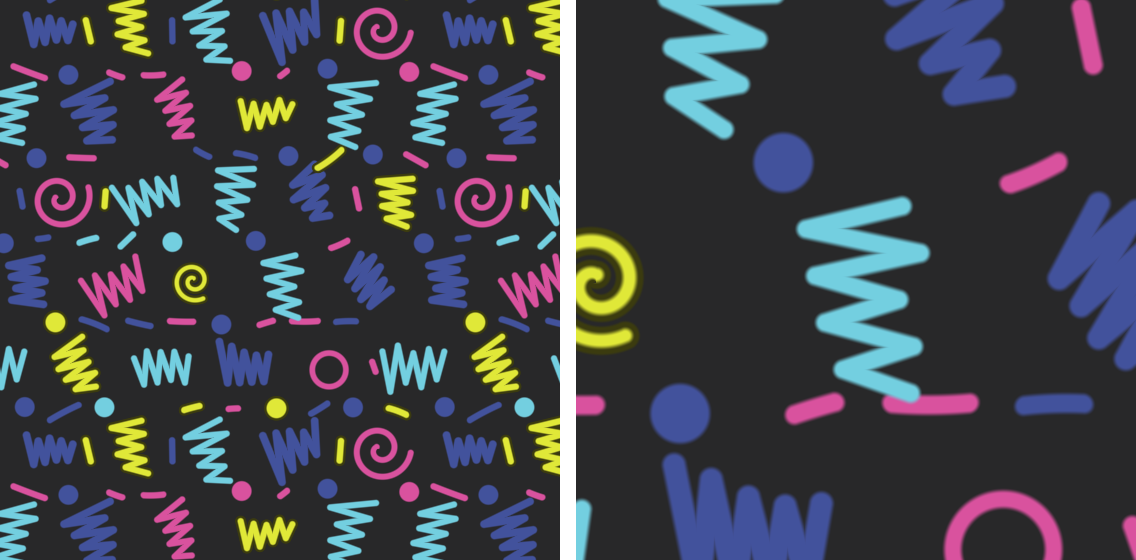
Left, the full canvas; right, a detail of the centre.
Give the GLSL for this pattern, as a three.js fragment shader.

```glsl
varying vec2 vUv;

float hash(vec2 id, float k) {
  return fract(sin(dot(id, vec2(127.1, 311.7)) + k * 74.7) * 43758.5);
}

mat2 turn(float a) {
  return mat2(cos(a), -sin(a), sin(a), cos(a));
}

vec3 ink(float i) {
  if (i < 0.5) return vec3(0.45, 0.81, 0.88);  // cyan
  if (i < 1.5) return vec3(0.26, 0.32, 0.61);  // blue
  if (i < 2.5) return vec3(0.85, 0.32, 0.62);  // pink
  return vec3(0.88, 0.91, 0.22);               // yellow
}

float segment(vec2 p, vec2 a, vec2 b) {
  vec2 ab = b - a;
  return length(p - a - ab * clamp(dot(p - a, ab) / dot(ab, ab), 0.0, 1.0));
}

// Zigzag stroke, tapering towards one end
float scribble(vec2 p, vec2 id, float halfLength) {
  float stacked = step(0.58, hash(id, 1.0));
  float angle = mix(mix(-0.1, 0.6, hash(id, 2.0)), mix(-1.75, -0.8, hash(id, 2.0)), stacked);
  float taper = mix(0.4, 0.85, hash(id, 3.0));
  float lean = (hash(id, 4.0) - 0.5) * 0.4;
  p = turn(angle) * p;
  float d = 9.0, side = 1.0;
  vec2 last = vec2(0.0);
  for (int i = 0; i < 9; i++) {
    float t = float(i) / 8.0;
    float y = side * mix(0.27, 0.27 * taper, t) * mix(0.6, 1.1, hash(id, 5.0 + float(i)));
    float x = mix(-halfLength, halfLength, t) + lean * y;
    vec2 next = vec2(x, y);
    if (i > 0) d = min(d, segment(p, last, next));
    last = next;
    side = -side;
  }
  return d;
}

float spiral(vec2 p, float radius) {
  float a = atan(p.y, p.x), d = 9.0;
  for (int k = 0; k < 3; k++) {
    float t = clamp(a + 6.2832 * float(k), 1.5, 11.5);
    d = min(d, length(p - radius * t / 11.5 * vec2(cos(t), sin(t))));
  }
  return d;
}

// Short, slightly bent bar
float dash(vec2 p, float angle, float halfLength, float bend) {
  p = turn(angle) * p;
  p.y += bend * (p.x * p.x - 0.02);
  return segment(p, vec2(-halfLength, 0.0), vec2(halfLength, 0.0)) - 0.038;
}

void paint(inout vec3 col, float d, float i) {
  // Faint olive rim around yellow
  if (i > 2.5) col = mix(col, vec3(0.23, 0.23, 0.06), 1.0 - smoothstep(0.022, 0.036, d));
  col = mix(col, ink(i), 1.0 - smoothstep(-0.012, 0.012, d));
}

float dashInk(float h) {
  return h < 0.05 ? 0.0 : h < 0.52 ? 1.0 : h < 0.87 ? 2.0 : 3.0;
}

void main() {
  vec2 p = vUv / 0.15 + vec2(0.35, 0.2);
  vec3 col = vec3(0.155, 0.155, 0.16);
  for (int j = -1; j <= 1; j++) {
    float row = floor(p.y) + float(j);
    float shift = fract(0.4 * mod(row, 5.0) + 0.001);
    for (int i = -1; i <= 1; i++) {
      // Sheared rows, repeating every five cells
      vec2 cell = vec2(floor(p.x - shift) + float(i), row);
      vec2 id = mod(cell, 5.0);
      vec2 q = p - cell - vec2(0.5 + shift, 0.5);

      // Large motifs: kinds and inks shuffled over the 25 cells
      float kind = mod(7.0 * id.x + 10.0 * id.y + 3.0, 25.0);
      float tone = kind < 7.5 ? 0.0 : kind < 14.5 ? 1.0 : kind < 19.5 ? 2.0 : 3.0;
      vec2 b = q - 0.1 * (vec2(hash(id, 20.0), hash(id, 21.0)) - 0.5);
      float d;
      if (kind == 16.0 || kind == 18.0) {
        d = spiral(turn(6.0 * hash(id, 22.0)) * b, 0.37) - 0.036;
      } else if (kind == 22.0) {
        d = spiral(b, 0.24) - 0.027;
      } else if (kind == 19.0) {
        d = abs(length(b) - 0.2) - 0.034;
      } else {
        float size = mix(0.85, 1.1, hash(id, 23.0)) * (tone > 2.5 ? 0.8 : 1.0);
        float blue = tone == 1.0 ? 1.0 : 0.0;
        d = scribble(b / size, id, 0.37 - 0.06 * blue) * size - 0.037 - 0.009 * blue;
      }
      paint(col, d, tone);

      // Dots and dashes in the gaps between rows
      for (int k = 0; k < 2; k++) {
        float s = 30.0 + 10.0 * float(k);
        vec2 g = q - vec2(0.2 + 0.5 * float(k), 0.5);
        g -= 0.1 * (vec2(hash(id, s), hash(id, s + 1.0)) - 0.5);
        float h = hash(id, s + 2.0);
        if (k == 1 && hash(id, s + 3.0) < 0.56) {
          paint(col, length(g) - 0.118, h < 0.2 ? 0.0 : h < 0.67 ? 1.0 : h < 0.75 ? 2.0 : 3.0);
        } else if (hash(id, s + 4.0) < 0.85) {
          float angle = mix(-0.6, 0.9, hash(id, s + 5.0));
          float len = mix(0.05, 0.2, hash(id, s + 6.0));
          paint(col, dash(g, angle, len, hash(id, s + 7.0) - 0.5), dashInk(h));
        }
      }

      // Upright dashes between neighbours in a row
      if (hash(id, 50.0) < 0.35) {
        float len = mix(0.06, 0.14, hash(id, 51.0));
        paint(col, dash(q - vec2(0.5, 0.0), 1.57 + 0.7 * (hash(id, 52.0) - 0.5), len, 0.0), dashInk(hash(id, 53.0)));
      }
    }
  }
  gl_FragColor = vec4(col, 1.0);
}
```
